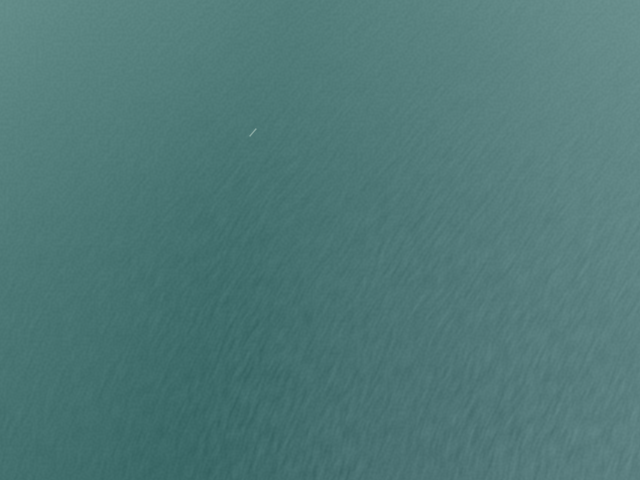
This texture is drawn by a WebGL 1 fragment shader. Its source:

```glsl
precision highp float;
uniform vec2 u_resolution;

#define DEEP_TEAL vec3(0.211, 0.394, 0.388)
#define PALE_TEAL vec3(0.423, 0.581, 0.566)
#define GREY_HAZE vec3(0.022, -0.004, 0.010)
#define FOAM vec3(0.62, 0.73, 0.70)
#define RIPPLE_SIZE vec2(0.0098, 0.040)
#define RIPPLE_CONTRAST 0.052
#define GRAIN_SIZE 0.0062
#define GRAIN_CONTRAST 0.022
#define FLECK_START vec2(0.521, 0.717)
#define FLECK_END vec2(0.533, 0.731)

vec2 randomGradient(vec2 cell) {
  vec3 h = fract(cell.xyx * vec3(0.1031, 0.1030, 0.0973));
  h += dot(h, h.yzx + 33.33);
  float angle = 6.2832 * fract((h.x + h.y) * h.z);
  return vec2(cos(angle), sin(angle));
}

float gradientNoise(vec2 p) {
  vec2 cell = floor(p);
  vec2 f = p - cell;
  vec2 blend = f * f * f * (f * (f * 6.0 - 15.0) + 10.0);
  vec2 e = vec2(1.0, 0.0);
  float a = dot(randomGradient(cell), f);
  float b = dot(randomGradient(cell + e), f - e);
  float c = dot(randomGradient(cell + e.yx), f - e.yx);
  float d = dot(randomGradient(cell + e.xx), f - e.xx);
  return mix(mix(a, b, blend.x), mix(c, d, blend.x), blend.y);
}

// Broad light: a dark valley leaning right, paler toward the top and sides
vec3 waterColour(vec2 uv, vec2 p) {
  float side = uv.x - (0.26 + 0.20 * uv.y);
  float light = 0.10 + 0.45 * pow(uv.y, 1.5);
  light += 0.75 * side * side / (0.1 + abs(side));
  light += 0.05 * gradientNoise(p * 3.0 + 4.0);
  float haze = smoothstep(-0.05, 0.45, side) * (1.0 - 0.6 * uv.y);
  return mix(DEEP_TEAL, PALE_TEAL, light) + GREY_HAZE * haze;
}

// Short crests, steep at the bottom and bending to a diagonal at the top
float ripples(vec2 p) {
  float across = p.x - 0.28 * p.y - 0.36 * p.y * p.y;
  across += 0.009 * gradientNoise(p * 8.0);
  vec2 q = vec2(across, p.y) / RIPPLE_SIZE;
  float broad = gradientNoise(q * 0.55 + 31.0);
  float fine = gradientNoise(q * vec2(1.4, 1.8) + 67.0);
  return 0.7 * gradientNoise(q) + 0.25 * broad + 0.4 * fine;
}

float segmentDistance(vec2 p, vec2 a, vec2 b) {
  vec2 ab = b - a;
  float t = clamp(dot(p - a, ab) / dot(ab, ab), 0.0, 1.0);
  return length(p - a - ab * t);
}

void main() {
  vec2 uv = gl_FragCoord.xy / u_resolution;
  vec2 p = gl_FragCoord.xy / u_resolution.y;
  vec3 colour = waterColour(uv, p);

  // Ripples fade toward the top and the left
  float strength = mix(1.0, 0.3, smoothstep(0.2, 0.95, uv.y));
  strength *= mix(0.45, 1.0, smoothstep(0.05, 0.45, uv.x));
  strength *= 1.0 + 0.5 * gradientNoise(p * 5.0 + 12.0);
  colour += RIPPLE_CONTRAST * strength * ripples(p);
  colour += GRAIN_CONTRAST * gradientNoise(p / GRAIN_SIZE + 90.0);

  // Lone foam streak
  float pixel = 1.0 / u_resolution.y;
  float fleck = segmentDistance(p, FLECK_START, FLECK_END);
  float cover = 1.0 - smoothstep(0.0, 0.0008 + pixel, fleck);
  colour = mix(colour, FOAM, 0.75 * cover);

  gl_FragColor = vec4(colour, 1.0);
}
```
